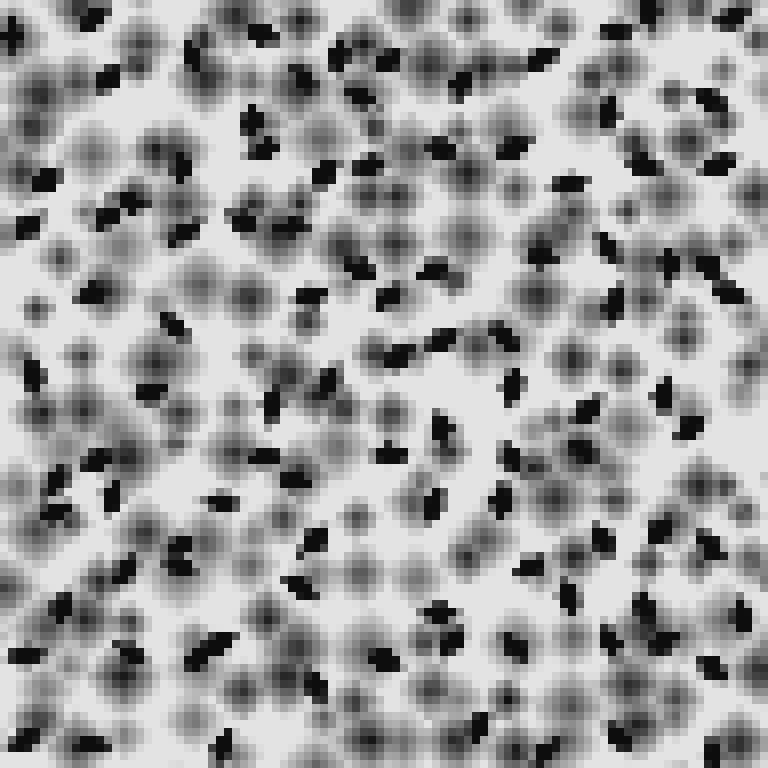
Reproduce this texture procedurally as a Shadertoy shader.

```glsl
// Blocky grey cellular texture: soft dark diamond spots and small black specks on pale ground.
#define BLOCKS 96.0        // mosaic blocks across the canvas
#define SPOT_GRID 14.0     // soft spots across the canvas
#define SPECK_GRID 11.0    // speck cells across the canvas
#define SPECK_SHARE 0.78   // part of the speck cells that are filled
#define SPOT_MIN 0.40      // spot radii, in spot cells
#define SPOT_MAX 0.86
#define SPECK_RADIUS 0.16  // in speck cells
#define ROUGHNESS 0.13     // ragged edges from block to block
#define GROUND 0.89        // pale grey between the spots
#define INK 0.05           // darkest grey

vec2 hash2(vec2 p) {
    vec3 q = fract(p.xyx * vec3(0.1031, 0.1030, 0.0973));
    q += dot(q, q.yzx + 33.33);
    return fract((q.xx + q.yz) * q.zy);
}

// Halfway between a diamond and a circle
float softDiamond(vec2 v) {
    return mix(length(v), abs(v.x) + abs(v.y), 0.55);
}

// Cellular cones with a random radius and core darkness
float spotShade(vec2 uv, float rough) {
    vec2 p = uv * SPOT_GRID;
    vec2 cell = floor(p);
    float shade = GROUND;
    for (int y = -1; y <= 1; y++)
    for (int x = -1; x <= 1; x++) {
        vec2 id = cell + vec2(x, y);
        vec2 center = id + 0.5 + 0.84 * (hash2(id + 17.0) - 0.5);
        vec2 kind = hash2(id + 71.0);
        float radius = mix(SPOT_MIN, SPOT_MAX, kind.x);
        float core = INK + 0.42 * kind.y * kind.y;
        float d = softDiamond(p - center) + 0.5 * rough;
        shade = min(shade, mix(core, GROUND, clamp(d / radius, 0.0, 1.0)));
    }
    return shade;
}

// Hard little slanted flecks with a narrow grey rim
float speckShade(vec2 uv, float rough) {
    vec2 p = uv * SPECK_GRID;
    vec2 cell = floor(p);
    float shade = GROUND;
    for (int y = -1; y <= 1; y++)
    for (int x = -1; x <= 1; x++) {
        vec2 id = cell + vec2(x, y);
        vec2 kind = hash2(id + 131.0);
        if (kind.x > SPECK_SHARE) continue;
        vec2 center = id + 0.1 + 0.8 * hash2(id + 211.0);
        float angle = 6.283 * kind.y;
        vec2 axis = vec2(cos(angle), sin(angle));
        vec2 v = p - center;
        v = vec2(0.75 * dot(v, axis), 1.3 * dot(v, vec2(-axis.y, axis.x)));
        float d = softDiamond(v) + 0.4 * rough;
        float rim = smoothstep(SPECK_RADIUS, SPECK_RADIUS * 1.9, d);
        shade = min(shade, mix(INK, GROUND, rim));
    }
    return shade;
}

// One flat tone per mosaic block
float blockShade(vec2 uv) {
    vec2 block = floor(uv * BLOCKS);
    vec2 center = (block + 0.5) / BLOCKS;
    float rough = ROUGHNESS * (hash2(block + 307.0).x - 0.5);
    return min(spotShade(center, rough), speckShade(center, rough));
}

void mainImage(out vec4 fragColor, in vec2 fragCoord) {
    // Four samples per pixel smooth the block edges
    float grey = 0.0;
    for (int i = 0; i < 4; i++) {
        vec2 offset = 0.5 * vec2(i % 2, i / 2) - 0.25;
        grey += 0.25 * blockShade((fragCoord + offset) / iResolution.y);
    }
    fragColor = vec4(vec3(grey), 1.0);
}
```
